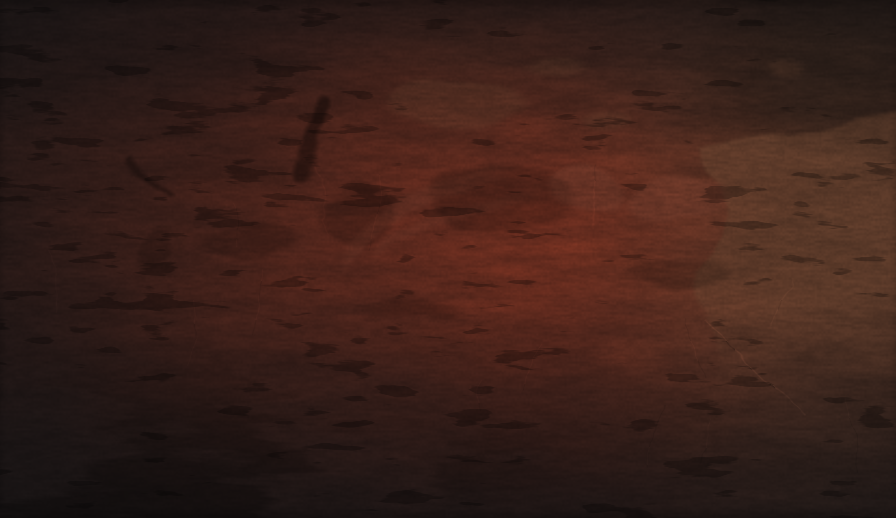
Write a Shadertoy shader that draws this texture.

```glsl
const vec3 SHADOW = vec3(0.088, 0.076, 0.078);
const vec3 RUST = vec3(0.415, 0.175, 0.120);
const vec3 TAN = vec3(0.385, 0.250, 0.175);
const vec3 BLUSH = vec3(0.440, 0.235, 0.175);
const vec2 GLOW_CENTER = vec2(1.03, 0.56);
const vec2 GLOW_SIZE = vec2(0.80, 0.37);
const vec2 SIDE_CENTER = vec2(1.66, 0.50);
const vec2 SIDE_SIZE = vec2(0.42, 0.36);
const float EDGE = 0.007;
const float GRAIN = 0.10;
const int SCRATCHES = 14;

// Pale worn patches and dark stains: center, radii
const vec4 PALE[6] = vec4[6](
    vec4(0.883, 0.797, 0.138, 0.050), vec4(1.077, 0.874, 0.055, 0.019),
    vec4(1.176, 0.770, 0.038, 0.017), vec4(1.520, 0.865, 0.042, 0.016),
    vec4(1.135, 0.637, 0.068, 0.040), vec4(1.306, 0.617, 0.098, 0.041));
const vec4 STAIN[6] = vec4[6](
    vec4(0.475, 0.538, 0.105, 0.036), vec4(0.293, 0.520, 0.028, 0.045),
    vec4(0.970, 0.620, 0.140, 0.066), vec4(0.690, 0.585, 0.070, 0.055),
    vec4(0.800, 0.395, 0.085, 0.018), vec4(1.310, 0.470, 0.095, 0.030));

float hash(vec2 p) {
    vec3 q = fract(vec3(p.xyx) * 0.1031);
    q += dot(q, q.yzx + 33.33);
    return fract((q.x + q.y) * q.z);
}

float noise(vec2 p) {
    vec2 i = floor(p), f = fract(p);
    f = f * f * (3.0 - 2.0 * f);
    return mix(mix(hash(i), hash(i + vec2(1, 0)), f.x),
               mix(hash(i + vec2(0, 1)), hash(i + vec2(1, 1)), f.x), f.y);
}

float fbm(vec2 p) {
    float sum = 0.0, amp = 0.5;
    for (int i = 0; i < 5; i++) {
        sum += amp * noise(p);
        p = mat2(1.6, 0.25, -0.25, 2.0) * p + 7.3;
        amp *= 0.5;
    }
    return sum;
}

float glow(vec2 p, vec2 center, vec2 size) {
    vec2 d = (p - center) / size;
    return exp(-dot(d, d));
}

float blob(vec2 p, vec4 shape) {
    float d = (length((p - shape.xy) / shape.zw) - 1.0) * min(shape.z, shape.w);
    return smoothstep(EDGE, -EDGE, d);
}

float stroke(vec2 p, vec2 a, vec2 b, float width, float soft) {
    vec2 ab = b - a;
    float t = clamp(dot(p - a, ab) / dot(ab, ab), 0.0, 1.0);
    return smoothstep(width + soft, width - soft, length(p - a - ab * t));
}

// Brushed arc rising steeply, then flattening out
float arc(vec2 p, vec2 start, vec2 size, float width) {
    float t = clamp((p.x - start.x) / size.x, 0.001, 1.0);
    float slope = 0.5 * size.y / (size.x * sqrt(t));
    float d = abs(p.y - start.y - size.y * sqrt(t)) / sqrt(1.0 + slope * slope);
    float ends = smoothstep(0.0, 0.08, t) * smoothstep(1.0, 0.65, t);
    return ends * smoothstep(width + EDGE, width - EDGE, d);
}

void mainImage(out vec4 fragColor, in vec2 fragCoord) {
    vec2 p = fragCoord / iResolution.y;
    float width = iResolution.x / iResolution.y;
    float px = 1.0 / iResolution.y;
    vec2 warp = vec2(fbm(p * 9.0), fbm(p * 9.0 + 31.0)) - 0.48;
    vec2 w = p + warp * vec2(0.06, 0.045);

    // Horizontal wear at three scales
    float clouds = fbm(p * vec2(3.0, 6.0) + 4.0) - 0.48;
    float streaks = fbm(p * vec2(9.0, 42.0) + 11.0) - 0.48;
    float fibres = noise(p * vec2(55.0, 210.0)) - 0.5;

    // Central rust glow drifting into tan on the right
    float center = glow(w, GLOW_CENTER, GLOW_SIZE);
    float side = glow(w, SIDE_CENTER, SIDE_SIZE);
    float light = 1.0 - (1.0 - 0.96 * center) * (1.0 - 0.42 * side);
    light *= 1.0 + 0.55 * clouds + 0.30 * streaks;
    float tanMix = smoothstep(1.02, 1.65, w.x) * 0.75;
    tanMix += 0.22 * smoothstep(0.60, 0.95, w.y) * smoothstep(0.5, 1.0, w.x);
    vec3 color = mix(SHADOW, mix(RUST, TAN, clamp(tanMix, 0.0, 1.0)), light);

    // Large peeled area with a ragged left edge
    float rim = 1.375 + 0.025 * sin(w.y * 24.0);
    float outside = max(rim - w.x, w.y - 0.72 - 0.18 * (w.x - 1.40));
    float peeled = smoothstep(EDGE, -EDGE, outside) * smoothstep(0.22, 0.50, w.y);
    color = mix(color, TAN * (0.94 + 0.5 * clouds), 0.58 * peeled);
    color *= 1.0 - 0.16 * (1.0 - peeled) * smoothstep(1.25, 1.5, p.x) * smoothstep(0.55, 0.75, p.y);

    // Patches, stains and brushed arcs
    float pale = 0.0, dark = 0.0;
    for (int i = 0; i < 6; i++) {
        pale = max(pale, blob(w, PALE[i]) * (i < 4 ? 0.24 : 0.42));
        dark = max(dark, blob(w, STAIN[i]) * 0.16);
    }
    dark = max(dark, 0.38 * stroke(w, vec2(0.62, 0.80), vec2(0.59, 0.66), 0.012, EDGE));
    dark = max(dark, 0.30 * stroke(w, vec2(0.26, 0.70), vec2(0.34, 0.63), 0.007, EDGE));
    pale = max(pale, 0.24 * arc(w, vec2(0.64, 0.46), vec2(0.38, 0.23), 0.015));
    pale = max(pale, 0.18 * arc(w, vec2(0.71, 0.48), vec2(0.38, 0.16), 0.010));
    vec3 paleTint = mix(BLUSH, TAN, smoothstep(0.68, 0.78, p.y));
    color = mix(color, paleTint, pale) * (1.0 - dark);

    // Shadowed mottling toward the bottom and dark flakes
    float low = smoothstep(0.42, 0.05, p.y) * smoothstep(1.5, 0.5, p.x);
    color *= 1.0 - 0.28 * low * smoothstep(-0.05, 0.10, clouds + 0.5 * streaks);
    float flakes = smoothstep(0.64, 0.70, fbm(p * vec2(13.0, 44.0) + 57.0));
    color *= 1.0 - 0.26 * flakes;

    // Fine scratches: one long diagonal, the rest scattered
    float scratch = stroke(w, vec2(1.38, 0.38), vec2(1.56, 0.19), 0.001, px);
    for (int i = 0; i < SCRATCHES; i++) {
        float k = float(i);
        vec2 a = vec2(hash(vec2(k, 3.0)) * width, 0.15 + 0.55 * hash(vec2(k, 8.0)));
        vec2 run = vec2(0.06 * (hash(vec2(k, 5.0)) - 0.5), -0.04 - 0.10 * hash(vec2(k, 6.0)));
        scratch = max(scratch, 0.6 * stroke(w, a, a + run, 0.0007, px));
    }
    color *= 1.0 + 0.20 * scratch * sign(noise(p * 25.0) - 0.45);

    // Grain and darkened border
    float speck = noise(p * 240.0) - 0.5;
    color *= 1.0 + GRAIN * (1.3 * fibres + 0.8 * speck) + 0.16 * streaks;
    vec2 inset = min(p, vec2(width, 1.0) - p);
    color *= 0.82 + 0.18 * smoothstep(0.0, 0.025, min(inset.x + 0.01, inset.y));
    fragColor = vec4(clamp(color, 0.0, 1.0), 1.0);
}
```
